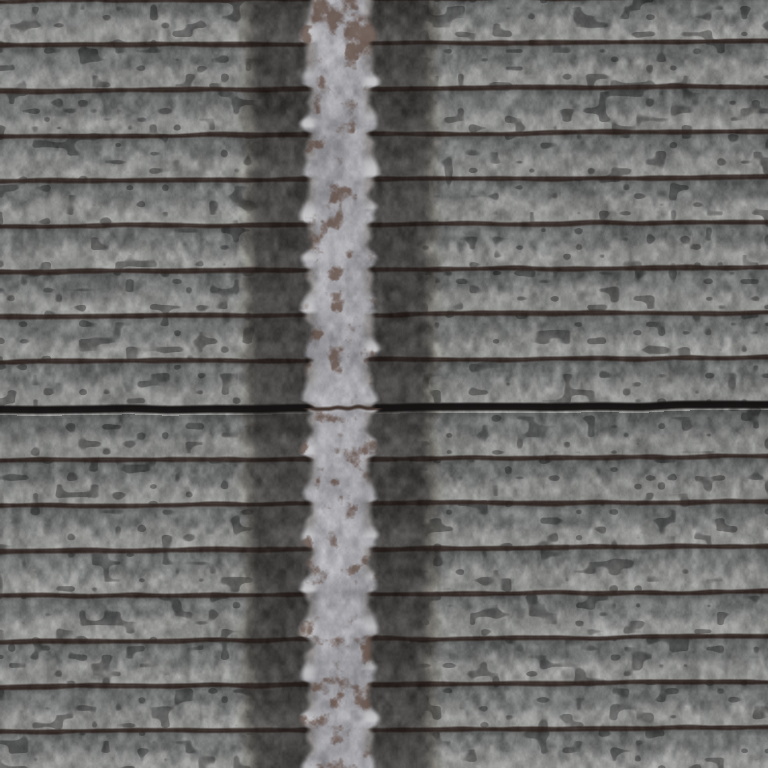
A WebGL 1 fragment shader for this texture:

```glsl
precision highp float;
// Weathered grey ribbed boards crossed by a pale vertical strip between dark bands, with one crack.
uniform vec2 u_resolution;

#define ROW_PITCH 0.0588
#define ROW_START 0.0011
#define TILT 0.006
#define GROOVE_HALF 0.0029
#define CRACK_POS 0.5335
#define CRACK_HALF 0.0050
#define CRACK_SHIFT 0.0109
#define STRIP_CENTER 0.4425
#define STRIP_HALF 0.0435
#define BAND_HALF 0.119
#define GRAIN 0.30

const vec3 PLANK_DARK = vec3(0.425, 0.430, 0.430);
const vec3 PLANK_LIGHT = vec3(0.550, 0.555, 0.545);
const vec3 BAND_GREY = vec3(0.245, 0.240, 0.235);
const vec3 GROOVE_BROWN = vec3(0.190, 0.150, 0.135);
const vec3 CRACK_BLACK = vec3(0.075, 0.065, 0.065);
const vec3 STRIP_GREY = vec3(0.625, 0.625, 0.645);
const vec3 STRIP_WHITE = vec3(0.77, 0.77, 0.78);
const vec3 RUST = vec3(0.37, 0.29, 0.25);

float hash(vec2 p) {
  vec3 q = fract(vec3(p.xyx) * 0.1031);
  q += dot(q, q.yzx + 33.33);
  return fract((q.x + q.y) * q.z);
}

float noise(vec2 p) {
  vec2 i = floor(p), f = fract(p);
  f = f * f * (3.0 - 2.0 * f);
  return mix(mix(hash(i), hash(i + vec2(1, 0)), f.x),
             mix(hash(i + vec2(0, 1)), hash(i + vec2(1, 1)), f.x), f.y);
}

float fbm(vec2 p) {
  float sum = 0.0, amp = 0.5;
  for (int i = 0; i < 4; i++) {
    sum += amp * noise(p);
    p = p * 2.03 + 17.7;
    amp *= 0.5;
  }
  return sum / 0.9375;
}

// 1 inside a line of the given half width, fading over soft
float lineMask(float dist, float halfWidth, float soft) {
  return 1.0 - smoothstep(halfWidth - soft, halfWidth + soft, abs(dist));
}

void main() {
  vec2 p = gl_FragCoord.xy / u_resolution;
  p.y = 1.0 - p.y;
  float soft = max(0.0017, 0.75 / u_resolution.y);

  // Tilted, slightly wavering rows; those below the crack sit lower
  float s = p.y + TILT * p.x + 0.003 * (noise(vec2(p.x * 18.0, p.y * 30.0)) - 0.5);
  float below = step(CRACK_POS, s);
  float rows = (s - ROW_START - CRACK_SHIFT * below) / ROW_PITCH;
  float row = floor(rows), f = fract(rows);
  float grooveDist = (0.5 - abs(f - 0.5)) * ROW_PITCH;

  float grain = fbm(p * vec2(95.0, 75.0)) - 0.5;
  float streak = noise(vec2(p.x * 115.0, row * 7.0 + f * 1.5)) - 0.5;
  float blotch = fbm(p * vec2(14.0, 22.0) + 40.0) - 0.5;

  // Planks: dark upper part with a ragged drip edge over a paler lower lip
  float drip = 0.50 + 0.36 * streak + 0.5 * blotch;
  vec3 color = mix(PLANK_DARK, PLANK_LIGHT, smoothstep(drip - 0.16, drip + 0.16, f));
  color += GRAIN * grain + 0.06 * streak + 0.12 * blotch;
  color += 0.03 * (hash(vec2(row, 3.0)) - 0.5);
  color *= 0.84 + 0.16 * smoothstep(0.02, 0.22, f);
  float pits = smoothstep(0.73, 0.86, noise(p * vec2(65.0, 90.0) + 9.0));
  color = mix(color, color * 0.68, pits);

  // Dark stained bands with brown outer fringes
  float fromStrip = abs(p.x - STRIP_CENTER);
  float bandEdge = BAND_HALF + 0.012 * (noise(vec2(p.x * 20.0, p.y * 65.0)) - 0.5);
  float band = 1.0 - smoothstep(bandEdge - 0.015, bandEdge + 0.010, fromStrip);
  float fringe = lineMask(fromStrip - bandEdge, 0.006, 0.012);
  vec3 stain = BAND_GREY + 0.20 * grain + 0.10 * blotch + 0.045 * smoothstep(0.35, 0.8, f);
  color = mix(color, stain, 0.94 * band);
  color *= mix(vec3(1.0), vec3(0.93, 0.90, 0.86), fringe);

  // Grooves between rows, absent close to the crack
  float clearOfCrack = smoothstep(0.010, 0.016, abs(s - CRACK_POS));
  float grooveHalf = GROOVE_HALF * (0.85 + 0.4 * noise(vec2(p.x * 40.0, floor(rows + 0.5))));
  float groove = lineMask(grooveDist, grooveHalf, soft) * clearOfCrack;
  color = mix(color, GROOVE_BROWN * (1.0 - 0.25 * band) + 0.10 * grain, 0.9 * groove);

  // Pale strip, its edges swelling just above each groove
  float swell = smoothstep(0.4, 0.8, f) * (1.0 - smoothstep(0.88, 1.0, f));
  float side = step(STRIP_CENTER, p.x);
  float chip = noise(vec2(side * 31.0 + 5.0, p.y * 75.0)) - 0.5;
  float stripEdge = STRIP_HALF - 0.003 + 0.008 * swell + 0.010 * chip;
  float strip = 1.0 - smoothstep(stripEdge - 0.006, stripEdge + 0.005, fromStrip);
  float rim = smoothstep(0.024, 0.039, fromStrip);
  vec3 paint = STRIP_GREY + 0.24 * grain + 0.16 * blotch;
  paint = mix(paint, paint * vec3(0.85, 0.83, 0.80), rim * (1.0 - swell));
  paint = mix(paint, STRIP_WHITE, rim * swell * smoothstep(-0.15, 0.3, chip));
  float topRust = 1.0 - smoothstep(0.035, 0.085, p.y);
  float rust = smoothstep(0.56, 0.78, fbm(p * 48.0 + 70.0) + 0.16 * topRust);
  paint = mix(paint, RUST, 0.75 * rust);
  color = mix(color, paint, strip);

  // Wide black crack, narrowing to a rusty hairline over the strip
  float jag = 0.004 * strip * (noise(vec2(p.x * 75.0, 2.0)) - 0.5);
  float crackHalf = mix(CRACK_HALF, 0.0024, strip);
  float crack = lineMask(s + jag - CRACK_POS, crackHalf, soft * 1.2);
  color = mix(color, mix(CRACK_BLACK, RUST * 0.65, strip), crack * 0.96);

  gl_FragColor = vec4(clamp(color, 0.0, 1.0), 1.0);
}
```
